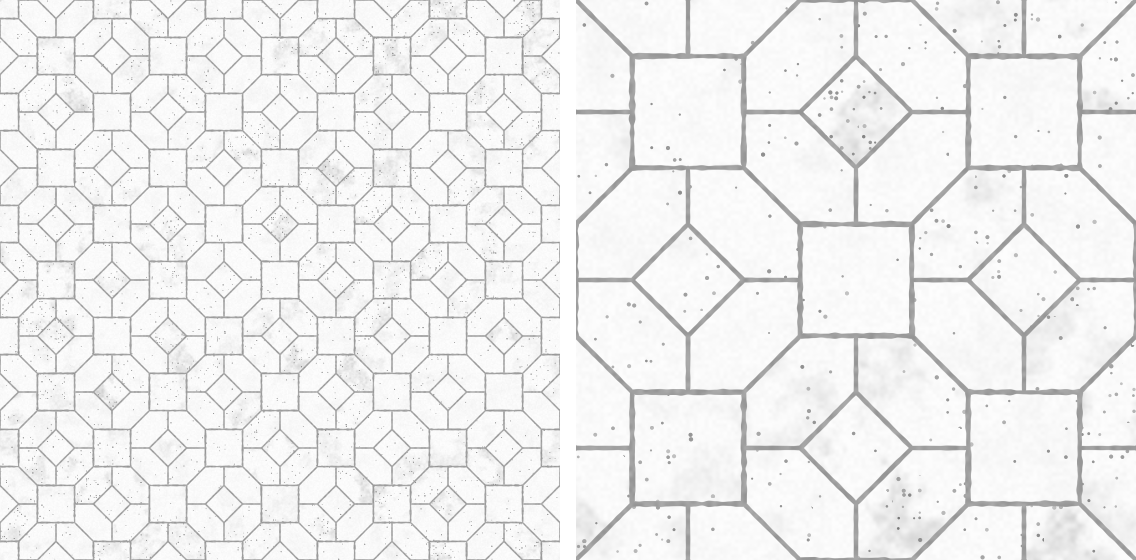
Left, the full canvas; right, a detail of the centre.
Reproduce this pattern procedurally as a three.js fragment shader.

```glsl
// Pale stone tiling: squares and octagons split around small diamonds, with thin grey joints
#define CELLS 10.0        // lattice steps across; one repeat is two steps
#define HALF_SIDE 0.332   // half side of the squares, half diagonal of the diamonds
#define SQUARE_JOINT 0.0155
#define INNER_JOINT 0.0135
#define ROUGHNESS 0.012   // wobble of the square joints
#define STONE vec3(0.988)
#define JOINT vec3(0.615)
#define GRAIN 0.024
#define SMUDGE 0.12
#define PIT_GRID 30.0
#define PIT_DEPTH 0.42

varying vec2 vUv;

float hash(vec2 p) {
  vec3 q = fract(p.xyx * vec3(0.1031, 0.103, 0.0973));
  q += dot(q, q.yzx + 33.33);
  return fract((q.x + q.y) * q.z);
}

// Value noise that wraps after a whole number of cells
float noise(vec2 p, float period) {
  vec2 i = floor(p), f = fract(p);
  f = f * f * (3.0 - 2.0 * f);
  vec2 a = mod(i, period), b = mod(i + 1.0, period);
  return mix(mix(hash(a), hash(vec2(b.x, a.y)), f.x),
             mix(hash(vec2(a.x, b.y)), hash(b), f.x), f.y);
}

float cloud(vec2 p) {
  float sum = 0.0, gain = 0.5;
  for (int i = 0; i < 4; i++) {
    sum += gain * noise(p, 512.0);
    p = p * 2.1 + 17.0;
    gain *= 0.55;
  }
  return sum;
}

float segment(vec2 p, vec2 a, vec2 b) {
  vec2 d = b - a;
  return length(p - a - d * clamp(dot(p - a, d) / dot(d, d), 0.0, 1.0));
}

// Fold the plane onto one triangle between a square and a diamond centre
vec2 fold(vec2 p) {
  vec2 q = abs(mod(p + 1.0, 2.0) - 1.0);
  if (q.x + q.y > 1.0) q = 1.0 - q;
  return q.x < q.y ? q.yx : q;
}

// Nearest lattice point whose coordinate sum is even (odd = 0) or odd (odd = 1)
vec2 nearestCentre(vec2 p, float odd) {
  vec2 r = vec2(p.x + p.y, p.x - p.y);
  r = 2.0 * floor((r - odd) * 0.5 + 0.5) + odd;
  return 0.5 * vec2(r.x + r.y, r.x - r.y);
}

// Sparse round pits, more frequent where density is high
float pits(vec2 p, float density, float px) {
  vec2 g = p * PIT_GRID, cell = floor(g);
  vec2 jitter = vec2(hash(cell + 11.0), hash(cell + 47.0));
  float radius = mix(0.006, 0.013, hash(cell + 83.0));
  float d = length(fract(g) - mix(vec2(0.35), vec2(0.65), jitter)) / PIT_GRID;
  float soft = max(px * 0.6, 0.003);
  return step(hash(cell), density) * (1.0 - smoothstep(radius - soft, radius + soft, d));
}

void main() {
  vec2 p = vUv * CELLS;
  float px = fwidth(vUv.x) * CELLS;
  float s = HALF_SIDE;

  // Find the tile: square, diamond or quarter of an octagon
  vec2 centre = nearestCentre(p, 0.0);
  vec2 local = p - centre;
  vec2 id = centre;
  if (max(abs(local.x), abs(local.y)) > s) {
    centre = nearestCentre(p, 1.0);
    local = p - centre;
    id = centre;
    if (abs(local.x) + abs(local.y) > s) id += 0.25 * sign(local);
  }
  id = floor(mod(id, CELLS) * 4.0 + 0.5);
  float wear = hash(id + 5.0);

  // Stone face, shifted per tile so that every tile is different
  vec2 face = local + 2.0 + floor(vec2(hash(id + 19.0), hash(id + 71.0)) * 60.0);
  float stain = smoothstep(0.43, 0.78, cloud(face * 4.0));
  float mottle = 0.4 + 0.9 * noise(face * 24.0, 2048.0);
  vec3 color = STONE - GRAIN * (noise(face * 45.0, 4096.0) - 0.25);
  color -= SMUDGE * stain * mottle * (0.12 + wear * wear * wear);
  float density = 0.012 + 0.13 * wear * wear * smoothstep(0.3, 0.7, noise(face * 3.0, 512.0));
  color -= PIT_DEPTH * pits(face, density, px) * mix(0.5, 1.0, hash(floor(face * PIT_GRID) + 29.0));

  // Joints: rough square sides, then cleaner diagonals, spokes and diamonds
  vec2 q = fold(p);
  float rough = noise(p * 24.0, CELLS * 24.0) - 0.5;
  float side = segment(q, vec2(s, 0.0), vec2(s)) + ROUGHNESS * rough - SQUARE_JOINT;
  float inner = segment(q, vec2(s), vec2(0.5));
  inner = min(inner, segment(q, vec2(s, 0.0), vec2(1.0 - s, 0.0)));
  inner = min(inner, segment(q, vec2(1.0 - s, 0.0), vec2(1.0 - 0.5 * s, 0.5 * s)));
  inner += 0.3 * ROUGHNESS * rough - INNER_JOINT;
  float soft = max(px * 0.7, 0.004);
  float joint = 1.0 - smoothstep(-soft, soft, min(side, inner));
  vec3 jointColor = JOINT + 0.09 * (noise(p * 32.0 + 7.0, CELLS * 32.0) - 0.4);

  gl_FragColor = vec4(mix(color, jointColor, joint), 1.0);
}
```
